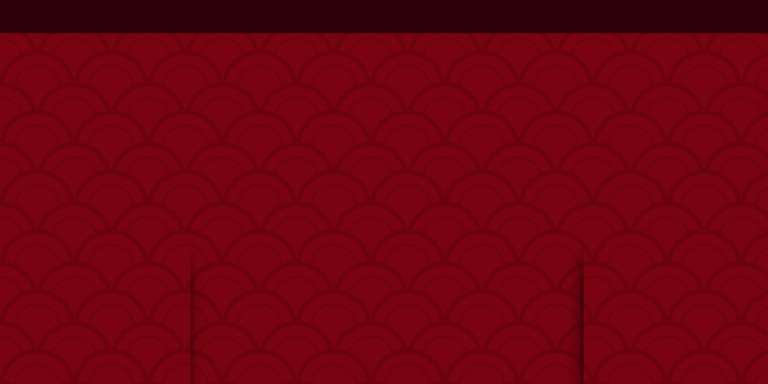
This pattern is drawn by a WebGL 1 fragment shader. Its source:

```glsl
precision highp float;

uniform vec2 u_resolution;

// Lengths are fractions of the canvas height
#define SCALE_WIDTH 0.193
#define ROW_PERIOD 0.1555
#define FIRST_ROW_TOP 0.1302
#define STAGGER_DROP 0.0835
#define OUTER_RADIUS 0.0995
#define INNER_RADIUS 0.0590
#define OUTER_LINE 0.0125
#define INNER_LINE 0.0070
#define BAND_HEIGHT 0.0865
#define PANEL_LEFT 0.4965
#define PANEL_RIGHT 1.5195

const vec3 RED = vec3(0.478, 0.012, 0.067);
const vec3 OUTER_RED = vec3(0.418, 0.008, 0.052);
const vec3 INNER_RED = vec3(0.436, 0.010, 0.056);
const vec3 BAND_COLOR = vec3(0.180, 0.000, 0.040);
const vec3 SHADOW_COLOR = vec3(0.130, 0.000, 0.020);

float below(float edge, float value, float px) {
  return 1.0 - smoothstep(edge - px, edge + px, value);
}

// Two arcs on a plain disc, shaded by distance from its centre
vec3 scaleColor(float radius, float px) {
  float inner = below(INNER_LINE * 0.5, abs(radius - INNER_RADIUS), px);
  float outer = 1.0 - below(OUTER_RADIUS - OUTER_LINE, radius, px);
  return mix(mix(RED, INNER_RED, inner), OUTER_RED, outer);
}

// Staggered rows, each lower row overlapping the one above
vec3 scalePattern(vec2 p, float px) {
  vec3 color = RED;
  float firstPair = floor((p.y - FIRST_ROW_TOP + 0.01) / ROW_PERIOD) - 1.0;
  for (int i = 0; i < 4; i++) {
    float row = float(i);
    float stagger = mod(row, 2.0);
    float pair = firstPair + floor(row * 0.5);
    float top = FIRST_ROW_TOP + pair * ROW_PERIOD + stagger * STAGGER_DROP;
    float across = p.x / SCALE_WIDTH + 0.5 * stagger;
    vec2 fromCentre = vec2((fract(across) - 0.5) * SCALE_WIDTH,
                           p.y - top - OUTER_RADIUS);
    float radius = length(fromCentre);
    color = mix(color, scaleColor(radius, px), below(OUTER_RADIUS, radius, px));
  }
  return color;
}

// Shadow with one hard side, fading towards positive distance
float sideShadow(float distance, float spread, float px) {
  float hardSide = smoothstep(-px, px, distance);
  return hardSide * exp(-max(distance, 0.0) / spread);
}

void main() {
  vec2 p = gl_FragCoord.xy / u_resolution.y;
  p.y = 1.0 - p.y;
  float px = 0.75 / u_resolution.y;

  vec3 color = scalePattern(p, px);

  // Shadows along the panel sides
  float left = 0.50 * sideShadow(p.x - PANEL_LEFT, 0.010, px);
  float right = 0.72 * sideShadow(PANEL_RIGHT - p.x, 0.014, px);
  float fadeIn = smoothstep(0.61, 0.76, p.y);
  color = mix(color, SHADOW_COLOR, (left + right) * fadeIn);

  // Plain band across the top
  color = mix(color, BAND_COLOR, below(BAND_HEIGHT, p.y, px));

  gl_FragColor = vec4(color, 1.0);
}
```
